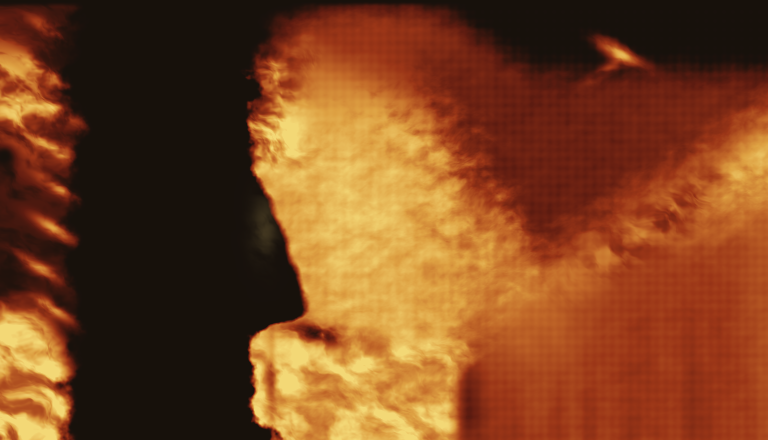
Reproduce this texture procedurally as a WebGL 1 fragment shader.

```glsl
precision highp float;
// Molten flame mass with a ragged edge, a black column and a red valley of embers.
uniform vec2 u_resolution;
#define COLUMN_LEFT 0.165
#define VALLEY vec2(1.235, 0.405)
#define RAGGED 0.075
#define GRAIN 0.32
#define WEAVE_FREQ 310.0
#define WEAVE_AMOUNT 0.009
#define EMBER_HEAT 0.39
#define FLAME_HEAT 0.81

float hash(vec2 p) {
  vec3 q = fract(vec3(p.xyx) * 0.1031);
  q += dot(q, q.yzx + 33.33);
  return fract((q.x + q.y) * q.z);
}

float noise(vec2 p) {
  vec2 i = floor(p), f = fract(p);
  f = f * f * (3.0 - 2.0 * f);
  return mix(mix(hash(i), hash(i + vec2(1.0, 0.0)), f.x),
             mix(hash(i + vec2(0.0, 1.0)), hash(i + 1.0), f.x), f.y);
}

float fbm(vec2 p) {
  float sum = 0.0, amp = 0.53;
  for (int i = 0; i < 4; i++) {
    sum += amp * noise(p);
    p = mat2(1.6, 1.2, -1.2, 1.6) * p + 7.3;
    amp *= 0.5;
  }
  return sum;
}

// Soft slanted spot
float glow(vec2 p, vec2 center, vec2 radii, float slant) {
  vec2 d = p - center;
  d.y -= slant * d.x;
  d /= radii;
  return exp(-dot(d, d));
}

float flameLeftEdge(float y) {
  float edge = 0.575 + 0.12 * pow(clamp((0.6 - y) / 0.3, 0.0, 1.0), 0.7);
  edge = mix(0.575, edge, smoothstep(0.235, 0.295, y));
  return edge + 0.85 * max(y - 0.84, 0.0) + 0.05 * smoothstep(0.06, 0.0, y);
}

float flameRightEdge(float y) {
  return y > 0.38 ? 1.15 - 0.5 * (y - 0.38) : max(1.15 - 0.5 * (0.38 - y), 1.035);
}

// Flame, embers and valley to the right of the column
float bodyHeat(vec2 p, float side, float grain, float folds) {
  vec2 d = p - VALLEY;
  float below = max(0.65 * d.x, -0.9 * d.x) - d.y + 0.09 * (grain - 0.5);
  float shade = 0.23 + 0.17 * glow(p, vec2(0.84, 0.96), vec2(0.2, 0.13), 0.0)
              + 0.05 * glow(p, vec2(1.65, 0.72), vec2(0.2, 0.15), 0.0);
  float ember = EMBER_HEAT + 0.16 * exp(-max(below, 0.0) * 8.0) + 0.1 * smoothstep(1.6, 1.75, p.x)
              + 0.16 * glow(p, vec2(1.17, 0.3), vec2(0.16, 0.16), 0.0)
              + 0.1 * (noise(vec2(p.x * 30.0, p.y * 3.0)) - 0.5) * smoothstep(0.4, 0.1, p.y);
  float heat = mix(shade, ember, smoothstep(-0.1, 0.07, below));
  heat += 0.42 * glow(p, vec2(1.73, 0.6), vec2(0.14, 0.085), 0.65) * (0.2 + grain);
  heat += 0.45 * (folds - 0.45) * glow(p, vec2(1.5, 0.5), vec2(0.2, 0.06), 0.65);

  // Yellow mass, soft against the valley and crisp at the foot
  float blur = mix(0.025, 0.13, smoothstep(0.13, 0.3, p.y));
  float inside = flameRightEdge(p.y) - p.x + 0.16 * (grain - 0.5) * smoothstep(0.1, 0.4, p.y);
  float mass = smoothstep(-blur, blur, inside) * smoothstep(0.94, 0.7, p.y + 0.14 * (grain - 0.5));
  float core = FLAME_HEAT + 0.11 * glow(p, vec2(0.82, 0.52), vec2(0.16, 0.19), 0.0)
             - 0.08 * glow(p, vec2(1.03, 0.3), vec2(0.1, 0.12), 0.0);
  heat = mix(heat, core, mass) + GRAIN * (grain - 0.5) * (0.25 + 0.75 * mass);

  // Curled folds along the ragged side and at the foot
  float curl = smoothstep(0.17, 0.02, side) * smoothstep(0.56, 0.68, p.y) * smoothstep(0.92, 0.82, p.y);
  float foot = smoothstep(0.26, 0.19, p.y) * mass;
  heat += (folds - 0.55) * (0.9 * curl + 0.4 * foot) + 0.09 * foot;
  heat -= 0.75 * glow(p, vec2(0.71, 0.245), vec2(0.09, 0.025), -0.12) * (1.1 - folds);
  heat -= 0.4 * glow(p, vec2(0.615, 0.14), vec2(0.012, 0.1), 0.0) * (0.3 + grain);
  heat -= 0.23 * glow(p, vec2(1.065, 0.08), vec2(0.033, 0.11), 0.0);

  // Dark sky and its small drifting flame
  float sky = 1.0 - 0.15 * smoothstep(0.93, 1.26, p.x) + 0.03 * (grain - 0.5);
  heat *= smoothstep(0.05, -0.08, p.y - sky);
  heat += 0.85 * glow(p, vec2(1.405, 0.88), vec2(0.05, 0.02), -0.5) * (0.25 + 0.7 * folds);
  return heat + 0.4 * glow(p, vec2(1.375, 0.84), vec2(0.035, 0.018), 0.7) * folds;
}

// Torn flames along the far left
float stripHeat(vec2 p, float folds) {
  float upper = glow(p, vec2(0.03, 0.78), vec2(0.11, 0.11), -0.5);
  float lower = smoothstep(1.15, 0.8, length((p - vec2(0.03, 0.06)) / vec2(0.14, 0.25)));
  float heat = 0.05 + 0.08 * folds + upper * (0.25 + 0.75 * folds) + lower * (0.42 + 0.55 * folds);
  for (int i = 0; i < 8; i++) {
    vec2 wisp = vec2(0.085 + 0.06 * hash(vec2(float(i), 4.0)), 0.30 + 0.09 * float(i));
    heat += 0.6 * (0.15 + folds) * glow(p, wisp, vec2(0.045, 0.016), -0.55);
  }
  return heat * (1.0 - glow(p, vec2(0.01, 0.645), vec2(0.03, 0.03), 0.0));
}

vec3 fireColor(float heat) {
  float h = clamp(heat, 0.0, 1.05) * 5.0;
  vec3 c = mix(vec3(0.09, 0.065, 0.045), vec3(0.38, 0.11, 0.065), smoothstep(0.0, 1.15, h));
  c = mix(c, vec3(0.61, 0.21, 0.09), clamp(h - 1.0, 0.0, 1.0));
  c = mix(c, vec3(0.76, 0.41, 0.16), clamp(h - 2.0, 0.0, 1.0));
  c = mix(c, vec3(0.87, 0.63, 0.26), clamp(h - 3.0, 0.0, 1.0));
  return mix(c, vec3(0.94, 0.81, 0.43), clamp(h - 4.0, 0.0, 1.2));
}

void main() {
  vec2 p = gl_FragCoord.xy / u_resolution * vec2(1.7415, 1.0);
  float warp = fbm(p * 12.0);
  float grain = fbm(vec2(p.x + p.y, 1.6 * (p.y - 0.6 * p.x)) * 21.0 + warp);
  float folds = smoothstep(0.22, 0.75, fbm(vec2(p.x * 17.0, p.y * 26.0 + p.x * 9.0) + 1.3 * warp));
  float torn = 1.0 - 0.7 * smoothstep(0.24, 0.32, p.y) * smoothstep(0.62, 0.54, p.y);
  float wobble = RAGGED * (fbm(p * 24.0 + 5.0) - 0.5);
  float side = p.x - flameLeftEdge(p.y) + wobble * torn;
  float soft = mix(0.013, 0.09, smoothstep(0.82, 0.95, p.y));
  float body = smoothstep(-soft, soft, side);
  float strip = smoothstep(0.025, -0.03, p.x - COLUMN_LEFT + 1.3 * wobble);
  float heat = bodyHeat(p, side, grain, folds) * body + stripHeat(p, folds) * strip;
  heat += WEAVE_AMOUNT * (cos(p.x * WEAVE_FREQ) + cos(p.y * WEAVE_FREQ)) * body;
  vec3 color = fireColor(heat * smoothstep(1.0, 0.982, p.y));
  // Faint smoke beside the flame
  float smoke = glow(p, vec2(0.6, 0.48), vec2(0.03, 0.07), 0.0);
  color += vec3(0.17, 0.15, 0.08) * smoke * folds * (1.0 - body);
  gl_FragColor = vec4(color, 1.0);
}
```
